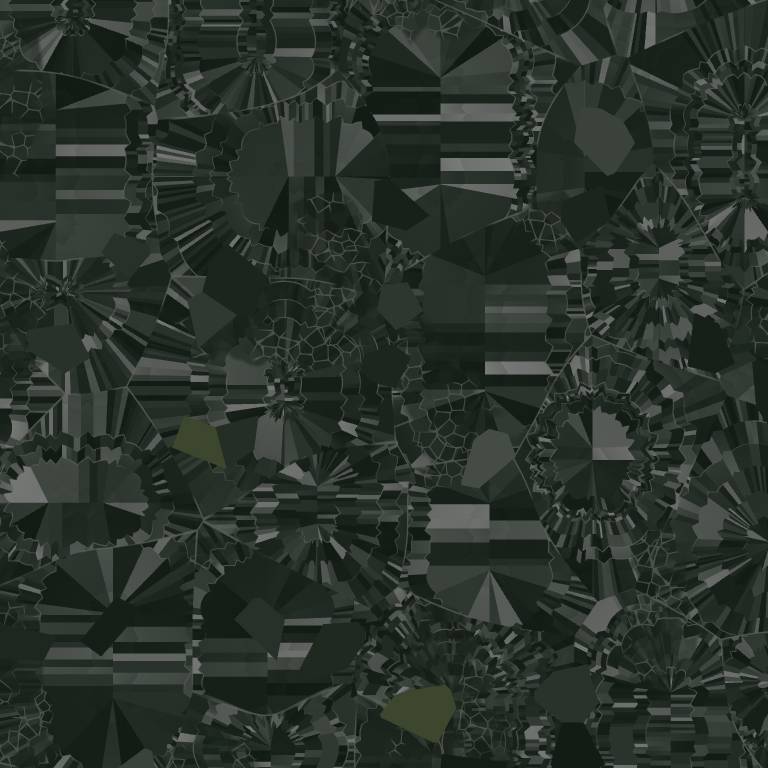
Give the GLSL for this texture, as a three.js fragment shader.

```glsl
// Dark green-grey shards fanned around scattered capsule spines. Each fan is cut
// into concentric bands, every band into strips that point away from its spine;
// jagged pale cracks follow the seams, with flat polygons and webs on top.

varying vec2 vUv;

const float FAN_GRID = 4.3;       // fans across the canvas
const float FLAT_GRID = 17.0;     // polygon cells across the canvas
const float FLAT_SHARE = 0.11;    // share of polygon cells that are shown
const float WEB_GRID = 58.0;      // cracked web cells across the canvas
const float BAND_MIN = 0.022;
const float BAND_MAX = 0.043;
const float CHUNK = 0.05;         // arc length of one group of strips
const float MAX_STRIPS = 12.0;    // finest split of a group
const float JAG = 0.011;          // height of the zigzag on the seams
const float JAG_STEP = 0.007;     // length of one zigzag stroke
const float CRACK_WIDTH = 0.0012;
const vec3 CRACK = vec3(0.37, 0.39, 0.36);
const vec3 WEB_DARK = vec3(0.095, 0.13, 0.10);
const vec3 OLIVE = vec3(0.24, 0.28, 0.18);

struct Fan { float dist, side, arc, angle, radius, seed, gap; };

float hash(vec3 p) {
  p = fract(p * vec3(0.1031, 0.1030, 0.0973));
  p += dot(p, p.yzx + 33.33);
  return fract((p.x + p.y) * p.z);
}

float zigzag(float x) {
  float i = floor(x);
  return mix(hash(vec3(i, 3.0, 8.0)), hash(vec3(i + 1.0, 3.0, 8.0)), x - i);
}

float noise(vec2 p) {
  vec2 i = floor(p), f = fract(p);
  f = f * f * (3.0 - 2.0 * f);
  float low = mix(hash(vec3(i, 6.0)), hash(vec3(i + vec2(1, 0), 6.0)), f.x);
  float high = mix(hash(vec3(i + vec2(0, 1), 6.0)), hash(vec3(i + 1.0, 6.0)), f.x);
  return mix(low, high, f.y);
}

// Dark for most values, rising steeply to a few pale greys.
vec3 stoneTone(float h) {
  float g = 0.107 + 0.145 * h + 0.21 * pow(h, 8.0);
  return vec3(g) - vec3(1.0, 0.0, 0.9) * mix(0.036, 0.012, smoothstep(0.2, 0.4, g));
}

// Nearest and second distance, then a random value of the nearest cell.
vec3 voronoi(vec2 p) {
  vec3 best = vec3(9.0, 9.0, 0.0);
  for (int j = -1; j <= 1; j++)
  for (int i = -1; i <= 1; i++) {
    vec2 cell = floor(p) + vec2(i, j);
    vec2 site = cell + vec2(hash(vec3(cell, 11.0)), hash(vec3(cell, 23.0)));
    float d = length(p - site);
    if (d < best.x) best = vec3(d, best.x, hash(vec3(cell, 37.0)));
    else best.y = min(best.y, d);
  }
  return best;
}

// Capsule whose outline is nearest, with coordinates along and away from its spine.
Fan nearestFan(vec2 p) {
  Fan fan;
  float best = 9.0, second = 9.0;
  for (int j = -2; j <= 2; j++)
  for (int i = -2; i <= 2; i++) {
    vec2 cell = floor(p * FAN_GRID) + vec2(i, j);
    vec2 jitter = vec2(hash(vec3(cell, 1.0)), hash(vec3(cell, 2.0))) - 0.5;
    vec2 v = p - (cell + 0.5 + 0.8 * jitter) / FAN_GRID;
    if (hash(vec3(cell, 3.0)) < 0.22) v = v.yx;
    float halfSpine = 0.085 * hash(vec3(cell, 4.0));
    float radius = mix(0.06, 0.135, hash(vec3(cell, 5.0)));
    float arc = clamp(v.y, -halfSpine, halfSpine);
    float d = length(vec2(v.x, v.y - arc));
    if (d - radius < best) {
      second = best;
      best = d - radius;
      float angle = atan(v.y - arc, abs(v.x) + 1e-5);
      fan = Fan(d, step(0.0, v.x), arc, angle, radius, 90.0 * hash(vec3(cell, 7.0)), 0.0);
    } else second = min(second, d - radius);
  }
  fan.gap = second - best;
  return fan;
}

vec3 shade(vec2 p) {
  // Bands around the spine; the core may stay whole, the last one runs outward.
  Fan fan = nearestFan(p);
  float width = mix(BAND_MIN, BAND_MAX, hash(vec3(fan.seed, 2.0, 5.0)));
  float jag = JAG * (zigzag((fan.arc + 0.1 * fan.angle) / JAG_STEP + fan.seed) - 0.5);
  float x = max((fan.dist + jag) / width, 0.0);
  x += 0.3 * sin(2.1 * x);
  float last = floor(fan.radius / width) + 1.0;
  float core = hash(vec3(fan.seed, 4.0, 9.0)) < 0.45 ? 2.0 : 0.0;
  float band = min(floor(x), last);
  float seam = abs(x - floor(x + 0.5)) * width;
  if (x < max(core, 1.0) - 0.5 || x > last + 0.5) seam = 1.0;
  bool inCore = band < core;
  if (inCore) band = 0.5;
  else if (band < last && hash(vec3(fan.seed, band, 3.0)) < 0.38) {
    float pieces = 2.0 + floor(3.0 * hash(vec3(fan.seed, band, 6.0)));
    band += floor(fract(x) * pieces) / pieces;
  }

  // Strips: uneven groups along the arc, each split by its own count.
  float bandSeed = fan.seed + 7.3 * band + 41.0 * fan.side;
  float s = (fan.arc + fan.angle * (band + 0.5) * width) / CHUNK + hash(vec3(bandSeed, 1.0, 4.0));
  float chunk = floor(s), u = fract(s);
  u += 0.12 * (2.0 * hash(vec3(bandSeed, chunk, 8.0)) - 1.0) * sin(6.2832 * u);
  float count = 1.0 + floor((inCore ? 0.35 : 1.0) * MAX_STRIPS * hash(vec3(bandSeed, chunk, 12.0)));
  float strip = floor(u * count);
  float h = hash(vec3(bandSeed, chunk, 20.0 + strip));
  h = pow(h, mix(0.65, 1.6, hash(vec3(bandSeed, chunk, 15.0))));
  float slope = hash(vec3(bandSeed, chunk, 50.0 + strip)) - 0.5;
  vec3 color = stoneTone(h) * (1.0 + 0.35 * slope * (fract(x) - 0.5));

  // Cracks along parts of the seams and where two fans meet.
  float crack = 1.0 - smoothstep(0.4, 1.0, min(seam, 0.5 * fan.gap) / CRACK_WIDTH);
  crack *= 0.75 * smoothstep(0.35, 0.65, noise(p * 24.0));

  // Small dark areas broken by a web of fine cracks.
  vec3 web = voronoi(p * WEB_GRID + 5.0);
  float webArea = smoothstep(0.72, 0.76, noise(p * 7.0 + 3.0) + 0.12 * (noise(p * 45.0) - 0.5));
  color = mix(color, WEB_DARK * (0.85 + 0.5 * web.z), 0.6 * webArea);
  float webLine = 1.0 - smoothstep(0.04, 0.11, web.y - web.x);
  crack = max(crack, 0.7 * webArea * webLine * smoothstep(0.4, 0.6, noise(p * 31.0)));
  color = mix(color, CRACK, crack);

  // Flat polygons lying over the fans.
  vec3 flake = voronoi(p * FLAT_GRID);
  if (flake.z < FLAT_SHARE) {
    float pick = flake.z / FLAT_SHARE;
    color = pick > 0.95 ? OLIVE : stoneTone(fract(pick * 7.0) * 0.97);
  }
  return color;
}

void main() {
  // Four rotated samples per pixel smooth every edge.
  vec2 pixel = fwidth(vUv);
  vec3 sum = vec3(0.0);
  for (int k = 0; k < 4; k++) {
    float turn = 1.5708 * float(k) + 0.46;
    sum += shade(vUv + 0.4 * pixel * vec2(cos(turn), sin(turn)));
  }
  gl_FragColor = vec4(sum / 4.0, 1.0);
}
```
